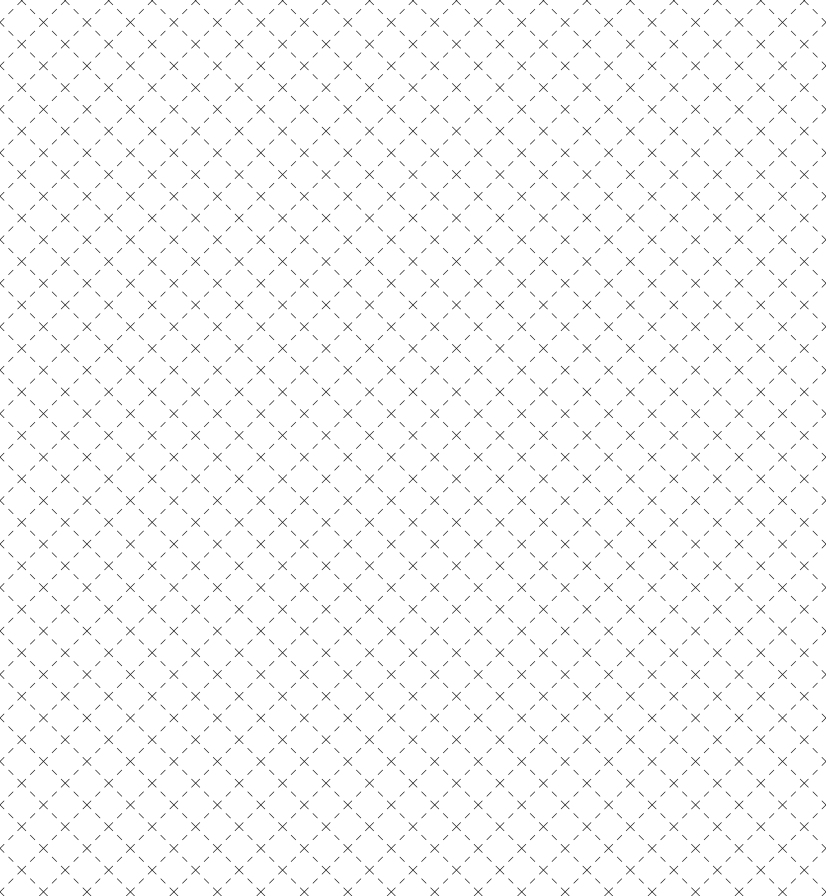
This pattern is drawn by a WebGL 2 fragment shader. Its source:

```glsl
#version 300 es
precision highp float;

#define REPEATS_ACROSS 19.0
#define ROW_SHIFT 0.015
#define CROSS_ARM 0.194
#define DASH_HALF 0.11
#define LINE_HALF 0.0106
#define PAPER vec3(1.0)
#define INK vec3(0.06)

uniform vec2 u_resolution;
out vec4 fragColor;

// Coverage of a half plane by a square pixel seen along its diagonal
float edge(float x) {
  x = clamp(x, -1.0, 1.0);
  return 0.5 + x - 0.5 * x * abs(x);
}

// Smooth strip of the given half width around zero
float band(float dist, float halfWidth, float soft) {
  return edge((halfWidth - dist) / soft) - edge((-halfWidth - dist) / soft);
}

// Cross arm at the node plus a short dash halfway to the next node
float brokenLine(float along, float across, float soft) {
  float arm = band(along, CROSS_ARM, soft);
  float dash = band(0.5 - along, DASH_HALF, soft);
  return (arm + dash) * band(across, LINE_HALF, soft);
}

void main() {
  // Square repeats, counted from the upper left corner
  float scale = REPEATS_ACROSS / u_resolution.x;
  vec2 cell = (gl_FragCoord.xy - vec2(0.0, u_resolution.y)) * scale;
  cell -= vec2(0.5, -ROW_SHIFT);

  // Diagonal lattice with a cross at every whole coordinate
  vec2 lattice = vec2(cell.x + cell.y, cell.x - cell.y);
  vec2 toNode = abs(fract(lattice + 0.5) - 0.5);

  // Half a pixel diagonal, in lattice units
  float soft = scale;

  float rising = brokenLine(toNode.x, toNode.y, soft);
  float falling = brokenLine(toNode.y, toNode.x, soft);
  float ink = 1.0 - (1.0 - rising) * (1.0 - falling);

  fragColor = vec4(mix(PAPER, INK, clamp(ink, 0.0, 1.0)), 1.0);
}
```
